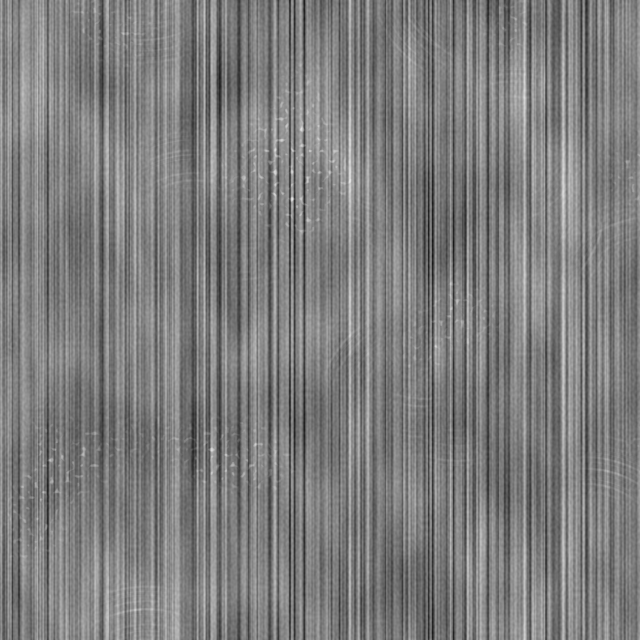
Write a Shadertoy shader that draws this texture.

```glsl
const float BASE_GREY = 0.503;
const float FINE_LINES = 215.0;    // line counts across the canvas
const float MEDIUM_LINES = 108.0;
const float BROAD_BANDS = 37.0;
const float FINE_AMOUNT = 0.47;
const float MEDIUM_AMOUNT = 0.29;
const float BROAD_AMOUNT = 0.11;
const float GROOVE_CELLS = 125.0;
const float GROOVE_WIDTH = 0.0016;
const float GROOVE_DEPTH = 0.20;
const float CLOUD_AMOUNT = 0.14;
const float STREAK_AMOUNT = 0.08;
const float GRAIN_AMOUNT = 0.07;
const float SPECKLE_AMOUNT = 0.22;
const float SCUFF_AMOUNT = 0.28;
const float SCUFF_RADIUS = 0.045;
const int SCUFF_COUNT = 18;
const int LINE_TAPS = 4;

// Integer hash of a lattice point, 0 to 1
float hash(vec2 cell) {
    uvec2 q = uvec2(ivec2(cell));
    uint h = q.x * 1597334u ^ q.y * 3812015u;
    h = (h ^ (h >> 15)) * 2246822u + 374761u;
    h = (h ^ (h >> 13)) * 3266489u;
    h ^= h >> 16;
    return float(h & 65535u) / 65535.0;
}

// Gradient noise along a line
float lineNoise(float x, float seed) {
    float cell = floor(x);
    float t = x - cell;
    float left = (2.0 * hash(vec2(cell, seed)) - 1.0) * t;
    float right = (2.0 * hash(vec2(cell + 1.0, seed)) - 1.0) * (t - 1.0);
    return mix(left, right, t * t * t * (t * (t * 6.0 - 15.0) + 10.0));
}

float cornerSlope(vec2 cell, vec2 offset) {
    float angle = 6.28318 * hash(cell);
    return dot(vec2(cos(angle), sin(angle)), offset);
}

// Gradient noise in the plane
float planeNoise(vec2 p) {
    vec2 cell = floor(p);
    vec2 t = p - cell;
    vec2 s = t * t * t * (t * (t * 6.0 - 15.0) + 10.0);
    vec2 e = vec2(1.0, 0.0);
    float low = mix(cornerSlope(cell, t), cornerSlope(cell + e.xy, t - e.xy), s.x);
    float high = mix(cornerSlope(cell + e.yx, t - e.yx), cornerSlope(cell + e.xx, t - e.xx), s.x);
    return mix(low, high, s.y);
}

// Narrow dark cuts, few of them deep
float groove(float x) {
    float cell = floor(x * GROOVE_CELLS);
    float centre = 0.25 + 0.5 * hash(vec2(cell, 71.0));
    float dist = abs(fract(x * GROOVE_CELLS) - centre) / GROOVE_CELLS;
    float depth = pow(hash(vec2(cell, 83.0)), 3.0);
    return depth * (1.0 - smoothstep(0.3 * GROOVE_WIDTH, GROOVE_WIDTH, dist));
}

// Full-height lines of uneven width
float lines(float x) {
    float warped = x + 0.012 * lineNoise(x * 31.0, 5.0);
    return FINE_AMOUNT * lineNoise(warped * FINE_LINES, 11.0)
         + MEDIUM_AMOUNT * lineNoise(warped * MEDIUM_LINES + 0.37, 23.0)
         + BROAD_AMOUNT * lineNoise(x * BROAD_BANDS + 0.61, 37.0)
         - GROOVE_DEPTH * groove(x);
}

// Soft patches of faint concentric scratches
float scuffs(vec2 p) {
    float sum = 0.0;
    for (int i = 0; i < SCUFF_COUNT; i++) {
        float id = float(i);
        vec2 centre = vec2(hash(vec2(id, 101.0)), hash(vec2(id, 103.0)));
        float angle = 6.28318 * hash(vec2(id, 107.0));
        vec2 pivot = centre + 0.16 * vec2(cos(angle), sin(angle));
        vec2 d = (p - centre) / SCUFF_RADIUS;
        float arcs = max(lineNoise(length(p - pivot) * 170.0, 200.0 + id), 0.0);
        sum += arcs * exp(-dot(d, d)) * (0.4 + 0.6 * hash(vec2(id, 109.0)));
    }
    return sum;
}

void mainImage(out vec4 fragColor, in vec2 fragCoord) {
    vec2 p = fragCoord / iResolution.xy;

    // Lines, averaged over the pixel width
    float lineTone = 0.0;
    for (int i = 0; i < LINE_TAPS; i++) {
        float shift = (float(i) + 0.5) / float(LINE_TAPS) - 0.5;
        lineTone += lines(p.x + shift / iResolution.x) / float(LINE_TAPS);
    }
    lineTone *= 1.0 + 0.5 * planeNoise(p * vec2(9.0, 4.0) + 40.0);

    // Cloudy wear and upright streaks
    float clouds = planeNoise(p * vec2(6.0, 4.0) + 7.3)
                 + 0.55 * planeNoise(p * vec2(13.0, 8.0) + 19.7)
                 + 0.3 * planeNoise(p * vec2(29.0, 19.0) + 53.1);
    float streaks = planeNoise(p * vec2(75.0, 7.0) + 90.4);

    // Grain, with pale speckles in worn spots
    float grain = planeNoise(p * vec2(230.0, 170.0) + 12.5);
    float worn = smoothstep(0.15, 0.55, planeNoise(p * vec2(5.0, 4.5) + 130.2));
    float speckle = worn * smoothstep(0.15, 0.6, planeNoise(p * 120.0 + 300.8));

    float grey = BASE_GREY + lineTone + CLOUD_AMOUNT * clouds + STREAK_AMOUNT * streaks
               + GRAIN_AMOUNT * grain + SPECKLE_AMOUNT * speckle + SCUFF_AMOUNT * scuffs(p);
    fragColor = vec4(vec3(clamp(grey, 0.0, 1.0)), 1.0);
}
```
